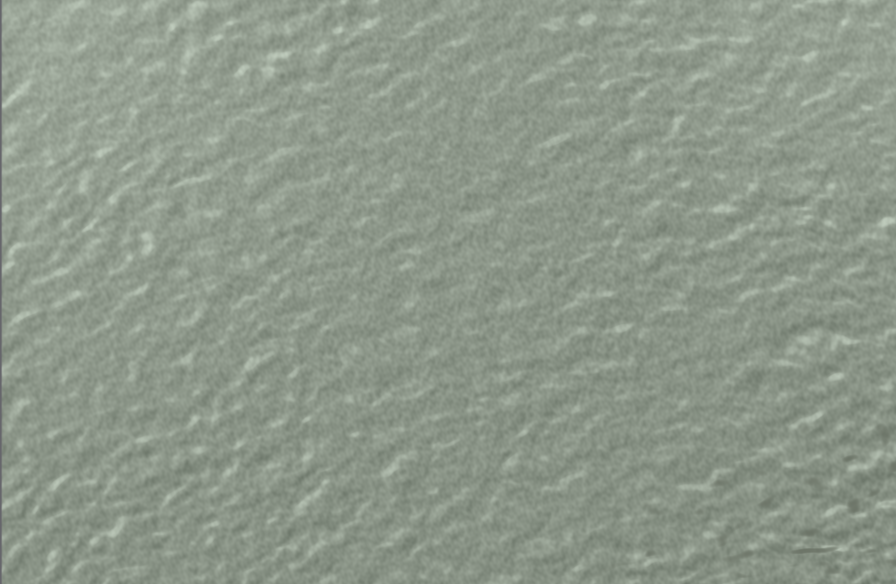
Reproduce this texture procedurally as a WebGL 1 fragment shader.

```glsl
precision highp float;

uniform vec2 u_resolution;

const vec3 SHADOW_COLOR = vec3(0.43, 0.47, 0.42);
const vec3 WATER_COLOR = vec3(0.56, 0.60, 0.547);
const vec3 SHINE_COLOR = vec3(0.76, 0.81, 0.75);
const vec3 FLECK_COLOR = vec3(0.41, 0.44, 0.39);
const vec3 EDGE_COLOR = vec3(0.40, 0.40, 0.42);

vec2 hashGradient(vec2 cell) {
    float angle = 6.2832 * fract(sin(dot(cell, vec2(127.1, 311.7))) * 43758.55);
    return vec2(cos(angle), sin(angle));
}

// Gradient noise, roughly -0.7 to 0.7
float noise(vec2 p) {
    vec2 i = floor(p);
    vec2 f = p - i;
    vec2 u = f * f * f * (f * (f * 6.0 - 15.0) + 10.0);
    float a = dot(hashGradient(i), f);
    float b = dot(hashGradient(i + vec2(1.0, 0.0)), f - vec2(1.0, 0.0));
    float c = dot(hashGradient(i + vec2(0.0, 1.0)), f - vec2(0.0, 1.0));
    float d = dot(hashGradient(i + vec2(1.0, 1.0)), f - vec2(1.0, 1.0));
    return mix(mix(a, b, u.x), mix(c, d, u.x), u.y);
}

vec2 rotate(vec2 p, float angle) {
    float c = cos(angle);
    float s = sin(angle);
    return vec2(c * p.x + s * p.y, c * p.y - s * p.x);
}

// Ripple height: octaves alternate in direction as they get finer
float rippleHeight(vec2 p, vec2 scale) {
    float height = 0.0;
    float weight = 1.0;
    float turn = 0.25;
    for (int i = 0; i < 3; i++) {
        height += weight * noise(p * scale);
        p = rotate(p, turn) + vec2(3.7, 1.9);
        scale *= vec2(1.75, 1.6);
        weight *= 0.7;
        turn *= -1.8;
    }
    return height;
}

// Light falling across the crests
float rippleSlope(vec2 p, vec2 scale, float reach) {
    vec2 offset = vec2(0.4, -1.0) * reach;
    return rippleHeight(p + offset, scale) - rippleHeight(p - offset, scale);
}

// Broad sheen: bright upper corners, dim lower right
float sheen(vec2 p, float aspect) {
    vec2 left = p - vec2(0.0, 1.0);
    vec2 right = p - vec2(aspect, 1.1);
    return -0.024 + 0.025 * (p.y - 0.4) - 0.015 * (p.x / aspect - 0.5)
        + 0.048 * exp(-3.5 * dot(left, left)) + 0.048 * exp(-5.0 * dot(right, right));
}

vec3 waterTone(float tone) {
    vec3 dark = mix(WATER_COLOR, SHADOW_COLOR, clamp(-tone / 0.13, 0.0, 1.0));
    return mix(dark, SHINE_COLOR, clamp(tone / 0.21, 0.0, 1.0));
}

// Dark dashes gathered in the lower right corner
float fleckMask(vec2 p, vec2 crest, float aspect) {
    float corner = 1.0 - smoothstep(0.05, 0.46, length((p - vec2(aspect, 0.0)) * vec2(0.75, 1.3)));
    float dash = noise(crest * vec2(21.0, 50.0) + 31.0);
    return smoothstep(0.2, 0.5, dash + 0.18 * (corner - 0.7)) * smoothstep(0.0, 0.3, corner);
}

void main() {
    vec2 p = gl_FragCoord.xy / u_resolution.y;
    float aspect = u_resolution.x / u_resolution.y;

    // Crests rise to the right and wobble at two sizes
    vec2 bend = vec2(noise(p * 4.0), noise(p * 4.0 + 17.0));
    vec2 wobble = vec2(noise(p * 17.0 + 3.0), noise(p * 17.0 + 23.0));
    vec2 crest = rotate(p, mix(0.6, 0.38, p.x / aspect)) + 0.025 * bend + 0.011 * wobble;

    // Ripples calm down around the middle
    vec2 middle = p - vec2(0.5 * aspect, 0.48);
    float calm = exp(-4.0 * dot(middle, middle));
    float strength = (1.0 - 0.45 * calm) * (0.95 + 0.6 * noise(p * 3.0 + 5.0));
    float slope = rippleSlope(crest, vec2(14.0, 28.0), 0.0058);
    float glint = smoothstep(0.25, 0.85, slope);

    // Fine mottling in two leaning directions
    float grain = noise(rotate(p, -0.4) * vec2(105.0, 60.0))
        + 1.1 * noise(rotate(p, 0.4) * vec2(150.0, 115.0) + 40.0);

    float tone = sheen(p, aspect) + strength * (0.09 * slope + 0.08 * glint)
        + grain * mix(0.046, 0.054, calm) + 0.005;
    vec3 color = waterTone(tone);
    color = mix(color, FLECK_COLOR, 0.8 * fleckMask(p, crest, aspect));

    // Thin dark left border
    color = mix(EDGE_COLOR, color, smoothstep(0.001, 0.005, p.x));
    gl_FragColor = vec4(color, 1.0);
}
```
